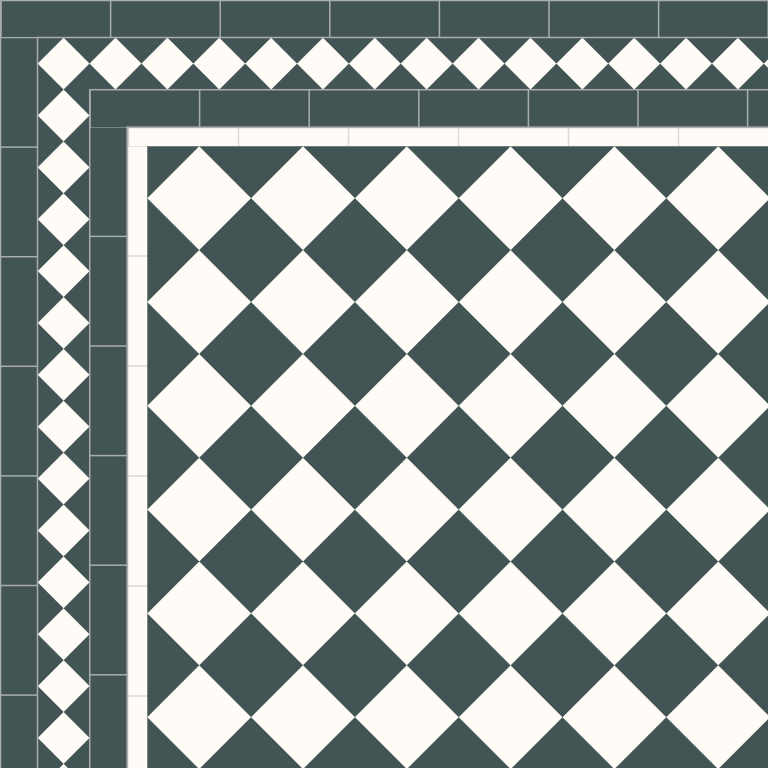
Write a Shadertoy shader that draws this pattern.

```glsl
// Corner of a Victorian tiled floor: a diamond chequer framed by nested L-shaped
// borders of bricks and small diamonds. Each border is a range of distance from
// the top-left edges; repeats place the tiles and thin lines form the grout.

const float UNITS = 768.0;   // design units across the canvas height
const vec3 SLATE = vec3(0.263, 0.329, 0.329);
const vec3 IVORY = vec3(1.0, 0.99, 0.97);
const vec3 GROUT = vec3(0.66, 0.68, 0.68);
const vec3 PALE_GROUT = vec3(0.85, 0.85, 0.84);

// Signed offset to the nearest multiple of the period
float repeatAt(float x, float period) {
    return x - period * floor(x / period + 0.5);
}

// Antialiased coverage, positive inside
float cover(float inside, float aa) {
    return clamp(inside / aa + 0.5, 0.0, 1.0);
}

float line(float offset, float width, float aa) {
    return cover(0.5 * width - abs(offset), aa) * min(1.0, width / aa);
}

// Diamond whose corners lie at the given radius
float diamond(vec2 p, float radius, float aa) {
    return cover((radius - abs(p.x) - abs(p.y)) * 0.70711, aa);
}

// Joints of a border: the top run covers the corner, the side run butts below it
float joints(vec2 p, float outer, float inner, float tileLength, float aa) {
    float along = p.y < inner ? p.x - outer : p.y - inner;
    return line(repeatAt(along, tileLength), 1.5, aa);
}

vec3 brickBorder(vec2 p, float outer, float inner, float aa) {
    return mix(SLATE, GROUT, joints(p, outer, inner, 109.6, aa));
}

vec3 diamondBorder(vec2 p, float centre, float period, float aa) {
    float across = min(p.x, p.y) - centre;
    float along = repeatAt(max(p.x, p.y) - centre, period);
    return mix(SLATE, IVORY, diamond(vec2(across, along), 0.5 * period, aa));
}

vec3 chequer(vec2 p, vec2 firstCentre, float period, float aa) {
    vec2 q = p - firstCentre;
    vec2 cell = vec2(repeatAt(q.x, period), repeatAt(q.y, period));
    return mix(SLATE, IVORY, diamond(cell, 0.5 * period, aa));
}

void mainImage(out vec4 fragColor, in vec2 fragCoord) {
    // Measure right and down from the top-left corner
    vec2 p = UNITS * vec2(fragCoord.x, iResolution.y - fragCoord.y) / iResolution.y;
    float aa = UNITS / iResolution.y;
    float depth = min(p.x, p.y);

    // Nested borders, from the outside in
    vec3 color = brickBorder(p, 1.0, 37.5, aa);
    color = mix(color, diamondBorder(p, 63.6, 51.87, aa), cover(depth - 37.5, aa));
    color = mix(color, brickBorder(p, 90.0, 126.8, aa), cover(depth - 89.7, aa));
    vec3 strip = mix(IVORY, PALE_GROUT, joints(p, 128.5, 146.0, 110.0, aa));
    color = mix(color, strip, cover(depth - 127.5, aa));

    // Main floor
    vec3 ground = chequer(p, vec2(199.2, 198.2), 103.8, aa);
    color = mix(color, ground, cover(min(p.x - 147.3, p.y - 146.3), aa));

    // Grout between borders
    float seams = line(depth - 0.5, 1.5, aa);
    seams = max(seams, line(depth - 37.5, 1.5, aa));
    seams = max(seams, line(depth - 89.7, 1.5, aa));
    seams = max(seams, line(depth - 127.3, 1.8, aa));
    color = mix(color, GROUT, seams);

    fragColor = vec4(color, 1.0);
}
```
